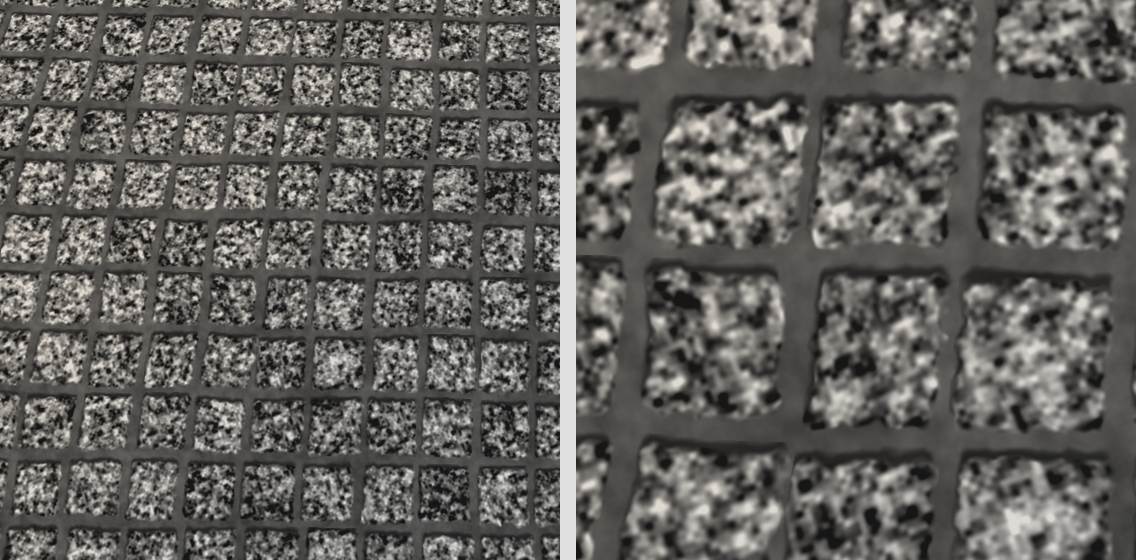
Left, the full canvas; right, a detail of the centre.
A WebGL 1 fragment shader for this texture:

```glsl
precision highp float;
// Worn granite sett paving receding gently, with sandy joints and shadowed stone edges.

uniform vec2 u_resolution;

const vec3 WARM_TINT = vec3(1.0, 0.97, 0.925);
const vec3 COOL_TINT = vec3(0.97, 0.97, 0.96);

const float ROW_HEIGHT = 0.0805;   // height of the first full row
const float ROW_GROWTH = 0.00238;  // quadratic growth of rows toward the viewer
const float FIRST_ROW = 0.0325;    // distance of that row from the top
const float ROW_TILT = 0.02;       // rows sink slightly to the right
const float COLUMN_WIDTH = 0.0849;
const float COLUMN_GROWTH = 0.00228;
const float UPRIGHT_X = 0.961;     // columns fan out from this upright line

float hash(vec2 p) {
  vec3 q = fract(vec3(p.xyx) * 0.1031);
  q += dot(q, q.yzx + 33.33);
  return fract((q.x + q.y) * q.z);
}

vec2 hash2(vec2 p) {
  return vec2(hash(p + 3.7), hash(p + 41.3));
}

float noise(vec2 p) {
  vec2 cell = floor(p);
  vec2 f = fract(p);
  f = f * f * (3.0 - 2.0 * f);
  return mix(mix(hash(cell), hash(cell + vec2(1.0, 0.0)), f.x),
             mix(hash(cell + vec2(0.0, 1.0)), hash(cell + 1.0), f.x), f.y);
}

float fbm(vec2 p) {
  float sum = 0.0;
  float amplitude = 0.53;
  for (int i = 0; i < 4; i++) {
    sum += amplitude * noise(p);
    p = mat2(1.6, 1.2, -1.2, 1.6) * p + 17.0;
    amplitude *= 0.5;
  }
  return sum;
}

float roundedBox(vec2 p, vec2 halfSize, float radius) {
  vec2 d = abs(p) - halfSize + radius;
  return length(max(d, 0.0)) + min(max(d.x, d.y), 0.0) - radius;
}

float coverage(float dist, float soft) {
  return 1.0 - smoothstep(-soft, soft, dist);
}

// Maps a point (y downward) to perspective grid units: x counts columns, y rows.
vec2 pavingGrid(vec2 p) {
  float depth = p.y - FIRST_ROW - ROW_TILT * (p.x - 0.5);
  float root = sqrt(max(ROW_HEIGHT * ROW_HEIGHT + 4.0 * ROW_GROWTH * depth, 0.0));
  float row = (root - ROW_HEIGHT) / (2.0 * ROW_GROWTH);
  return vec2((p.x - UPRIGHT_X) / (COLUMN_WIDTH + COLUMN_GROWTH * row), row) + 0.07;
}

// Coarse mineral speckle with slightly slanted grains.
float graniteGrain(vec2 p) {
  vec2 slanted = mat2(0.88, 0.36, -0.42, 0.94) * p;
  return 0.62 * noise(slanted * 13.0) + 0.38 * noise(slanted * 25.0 + 9.0);
}

float graniteTone(vec2 grid, vec2 id, float stain) {
  float grain = graniteGrain(grid + id * 5.3);
  float stoneTone = 0.475 + 0.10 * (hash(id + 71.0) - 0.5);
  return stoneTone + (grain - 0.5) * 1.2 - 0.17 * stain;
}

float jointTone(vec2 p) {
  return 0.325 + 0.16 * (fbm(p * 75.0) - 0.5) + 0.10 * (noise(p * 14.0) - 0.5);
}

void main() {
  vec2 uv = gl_FragCoord.xy / u_resolution;
  vec2 p = vec2(uv.x, 1.0 - uv.y);
  float soft = 0.022 + 8.0 / min(u_resolution.x, u_resolution.y);

  // Uneven laying: wavy grid, shifted rows, each sett moved a little
  vec2 wobble = vec2(noise(p * 9.0), noise(p * 9.0 + 50.0)) - 0.5;
  vec2 grid = pavingGrid(p + 0.008 * wobble);
  grid.x += 0.14 * (hash(vec2(floor(grid.y), 12.0)) - 0.5);
  vec2 id = floor(grid);
  vec2 local = grid - id - 0.5 - 0.05 * (hash2(id) - 0.5);
  local.x += local.y * 0.07 * (hash(id + 23.0) - 0.5);
  vec2 halfSize = vec2(0.42, 0.40) + 0.04 * (hash2(id + 90.0) - 0.5);

  // Ragged stone outline and the dark crevice above and left of it
  float ragged = 0.06 * (noise(grid * 9.0) - 0.5) + 0.03 * (noise(grid * 21.0) - 0.5);
  float stoneDist = roundedBox(local, halfSize, 0.06) + ragged;
  float creviceDist = roundedBox(local + vec2(0.022, 0.06), halfSize, 0.05) + 0.6 * ragged;
  float stone = coverage(stoneDist, soft);
  float crevice = coverage(creviceDist, soft) * (0.75 + 0.25 * noise(grid * 4.0));

  // Grime patches and darker rims
  float stain = smoothstep(0.52, 0.78, fbm(grid * 1.7 + 30.0));
  stain += 0.35 * smoothstep(-0.10, 0.0, stoneDist);

  float tone = mix(jointTone(p), 0.13, crevice);
  tone = mix(tone, graniteTone(grid, id, stain), stone);

  // Broad light: brighter upper left, dimmer lower right
  tone *= 1.04 - 0.11 * smoothstep(0.5, 1.6, p.x + p.y);
  vec3 tint = mix(WARM_TINT, COOL_TINT, smoothstep(0.6, 1.7, p.x + p.y));
  gl_FragColor = vec4(clamp(tone, 0.09, 0.88) * tint, 1.0);
}
```
